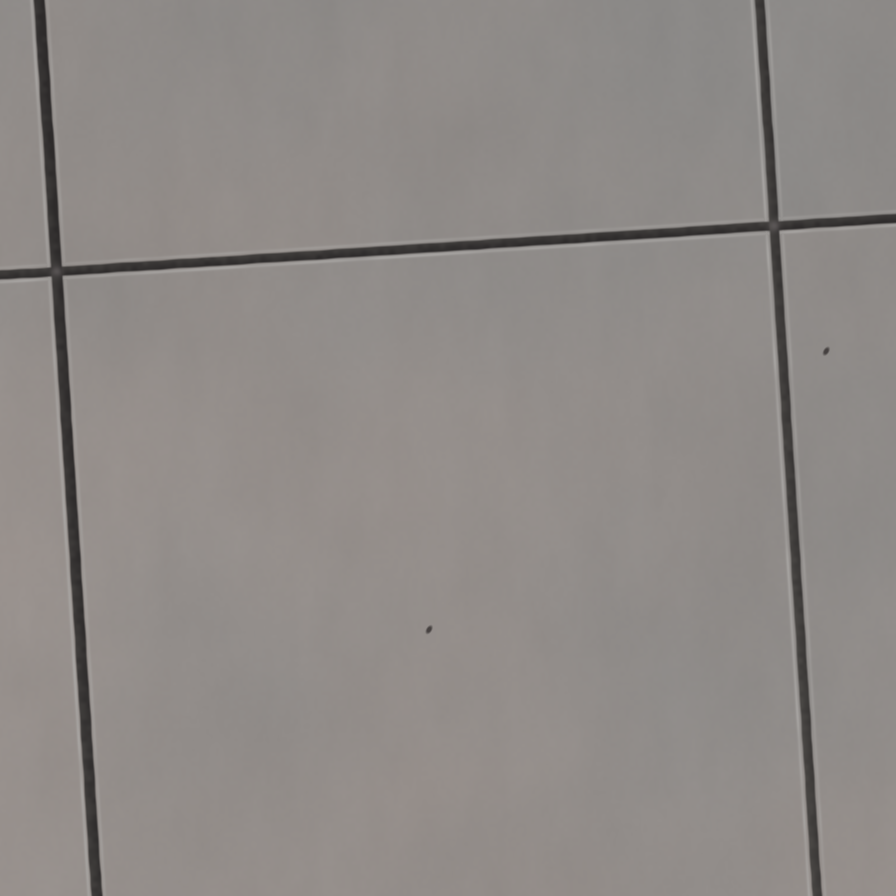
Write a Shadertoy shader that draws this texture.

```glsl
const float TILE_SIZE = 0.804;
const vec2 GRID_ORIGIN = vec2(0.108, 0.693);
const vec2 GRID_SKEW = vec2(-0.064, 0.0635);
const vec2 JOINT_HALF_WIDTH = vec2(0.0060, 0.0050);

const vec3 COOL_STONE = vec3(0.545, 0.537, 0.530);
const vec3 WARM_STONE = vec3(0.592, 0.562, 0.546);
const vec3 DARK_GROUT = vec3(0.175, 0.165, 0.165);
const vec3 PALE_GROUT = vec3(0.285, 0.275, 0.265);
const vec3 EDGE_LIGHT = vec3(0.665, 0.655, 0.645);
const vec3 SPECK_COLOR = vec3(0.22, 0.20, 0.20);

float hash(vec2 p) {
    vec3 q = fract(p.xyx * 0.1031);
    q += dot(q, q.yzx + 33.33);
    return fract((q.x + q.y) * q.z);
}

float valueNoise(vec2 p) {
    vec2 cell = floor(p);
    vec2 f = fract(p);
    f = f * f * (3.0 - 2.0 * f);
    float low = mix(hash(cell), hash(cell + vec2(1, 0)), f.x);
    float high = mix(hash(cell + vec2(0, 1)), hash(cell + vec2(1, 1)), f.x);
    return mix(low, high, f.y);
}

float fbm(vec2 p) {
    float sum = 0.0;
    float weight = 0.5;
    for (int i = 0; i < 4; i++) {
        sum += weight * valueNoise(p);
        p = mat2(1.6, 1.2, -1.2, 1.6) * p + 17.3;
        weight *= 0.5;
    }
    return sum / 0.9375;
}

// Skewed floor coordinates, one unit per tile
vec2 toGrid(vec2 uv) {
    return (uv - GRID_ORIGIN - GRID_SKEW * uv.yx) / TILE_SIZE;
}

float band(float d, float halfWidth, float blur) {
    return 1.0 - smoothstep(halfWidth - blur, halfWidth + blur, abs(d));
}

// Thin bright rim, stronger on the negative side
float rim(float d, float halfWidth) {
    float x = (abs(d) - halfWidth - 0.0030) / 0.0018;
    return exp(-x * x) * (d < 0.0 ? 0.75 : 0.45);
}

// Cloudy stone: warm toward the lower left, cool toward the upper right
vec3 stone(vec2 uv, vec2 tileId) {
    float cloud = fbm(uv * 4.0 + tileId * 7.0 + 20.0) - 0.5;
    float streak = fbm(uv * vec2(38.0, 13.0) + 60.0) - 0.5;
    float grain = valueNoise(uv * 190.0) - 0.5;
    float warmth = 0.5 + 0.6 * (0.5 - uv.y) + 0.35 * (0.45 - uv.x) + 0.9 * cloud;
    vec3 color = mix(COOL_STONE, WARM_STONE, clamp(warmth, 0.0, 1.0));
    float shade = 0.025 * (fbm(uv * 6.0 + 40.0) - 0.5) + 0.018 * streak + 0.005 * grain;
    return color + shade + 0.008 * (hash(tileId + 9.0) - 0.5);
}

// One small chip per tile, shifting from column to column
float speck(vec2 grid, vec2 tileId, float blur) {
    vec2 center = fract(vec2(0.485, 0.470) + tileId.x * vec2(0.576, 0.3515));
    vec2 d = (fract(grid) - center) * TILE_SIZE;
    d.x -= 0.4 * d.y;
    return band(length(d * vec2(1.0, 0.75)), 0.0030, blur);
}

void mainImage(out vec4 fragColor, in vec2 fragCoord) {
    vec2 uv = fragCoord / iResolution.xy;
    float blur = max(0.0016, 0.75 / iResolution.y);
    vec2 grid = toGrid(uv);
    vec2 tileId = floor(grid);
    vec2 lineId = floor(grid + 0.5);
    vec2 d = (grid - lineId) * TILE_SIZE;

    vec3 color = stone(uv, tileId);
    color = mix(color, SPECK_COLOR, 0.85 * speck(grid, tileId, blur));

    // Worn light edges beside the joints
    float wear = 0.55 + 0.6 * valueNoise(uv * 35.0);
    float edge = max(rim(d.x, JOINT_HALF_WIDTH.x), rim(d.y, JOINT_HALF_WIDTH.y));
    color = mix(color, EDGE_LIGHT, clamp(edge * wear, 0.0, 1.0));

    // Grout, each joint with its own tone and a darker side
    vec2 wobble = 0.0007 * (vec2(valueNoise(uv.yy * 45.0), valueNoise(uv.xx * 45.0)) - 0.5);
    vec2 halfWidth = JOINT_HALF_WIDTH - vec2(0.0008 * lineId.x, 0.0);
    float across = band(d.x + wobble.x, halfWidth.x, blur);
    float along = band(d.y + wobble.y, halfWidth.y, blur);
    float grit = 0.35 * (valueNoise(uv * 160.0) - 0.5);
    float toneX = 0.30 + 0.35 * lineId.x - 0.30 * (uv.y - 0.5) - 0.25 * d.x / halfWidth.x;
    float toneY = 0.35 + 0.35 * d.y / halfWidth.y;
    vec3 groutX = mix(DARK_GROUT, PALE_GROUT, clamp(toneX + grit, 0.0, 1.0));
    vec3 groutY = mix(DARK_GROUT, PALE_GROUT, clamp(toneY + grit, 0.0, 1.0));
    color = mix(color, groutY, along);
    color = mix(color, groutX, across);

    // Dusty filler where joints cross
    float crossing = exp(-dot(d, d) / 0.00004);
    color = mix(color, vec3(0.40, 0.38, 0.38), 0.7 * crossing);

    fragColor = vec4(clamp(color, 0.0, 1.0), 1.0);
}
```
